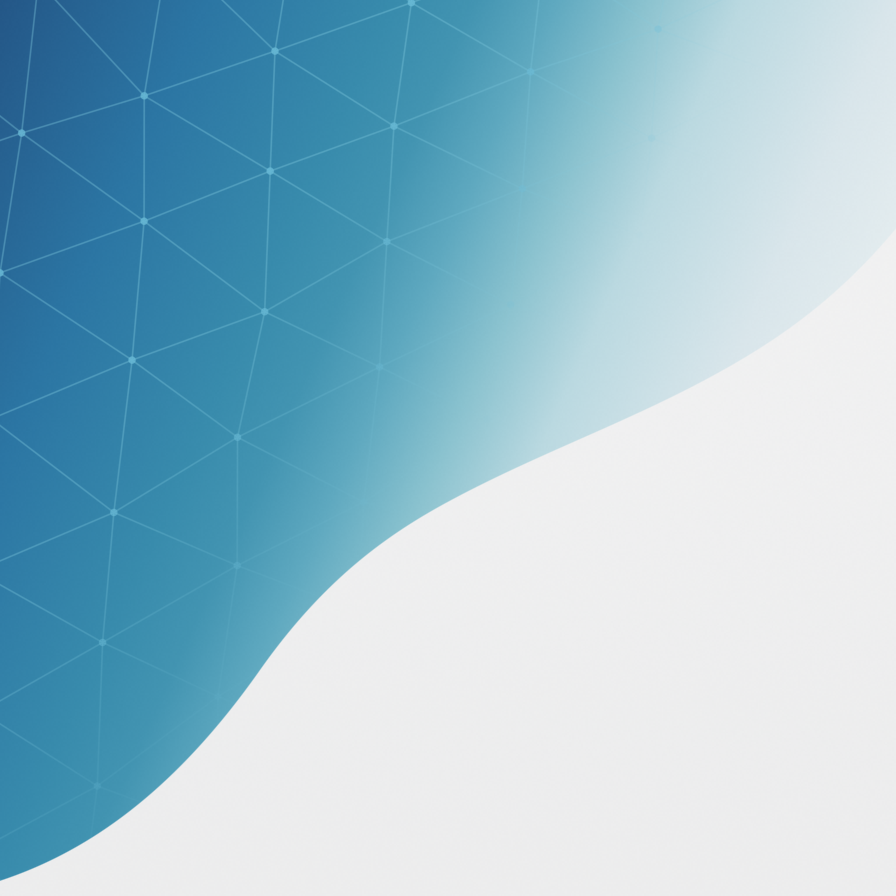
Reproduce this background procedurally as a three.js fragment shader.

```glsl
varying vec2 vUv;

float hash(vec2 p) {
  vec3 q = fract(p.xyx * 0.1031);
  q += dot(q, q.yzx + 33.33);
  return fract((q.x + q.y) * q.z);
}

// Cubic through two knots, each holding x, height and slope
float hermite(vec3 a, vec3 b, float x) {
  float span = b.x - a.x;
  float t = (x - a.x) / span;
  float s = 1.0 - t;
  return s * s * ((1.0 + 2.0 * t) * a.y + t * span * a.z)
       + t * t * ((1.0 + 2.0 * s) * b.y - s * span * b.z);
}

float waveHeight(float x) {
  vec3 foot = vec3(0.0, 0.017, 0.33);
  vec3 steep = vec3(0.29, 0.252, 1.42);
  vec3 shoulder = vec3(0.5, 0.44, 0.54);
  vec3 rise = vec3(0.807, 0.587, 0.56);
  vec3 top = vec3(1.0, 0.745, 1.2);
  if (x < steep.x) return hermite(foot, steep, x);
  if (x < shoulder.x) return hermite(steep, shoulder, x);
  if (x < rise.x) return hermite(shoulder, rise, x);
  return hermite(rise, top, x);
}

float ramp(float a, float b, float x) {
  return clamp((x - a) / (b - a), 0.0, 1.0);
}

vec3 skyColor(float t) {
  vec3 c = mix(vec3(0.14, 0.34, 0.53), vec3(0.17, 0.46, 0.64), ramp(0.0, 0.23, t));
  c = mix(c, vec3(0.22, 0.545, 0.675), ramp(0.23, 0.44, t));
  c = mix(c, vec3(0.26, 0.58, 0.695), ramp(0.44, 0.53, t));
  c = mix(c, vec3(0.37, 0.66, 0.75), ramp(0.53, 0.62, t));
  c = mix(c, vec3(0.54, 0.76, 0.81), ramp(0.62, 0.72, t));
  c = mix(c, vec3(0.73, 0.85, 0.88), ramp(0.72, 0.83, t));
  c = mix(c, vec3(0.85, 0.90, 0.92), ramp(0.83, 1.0, t));
  return mix(c, vec3(0.89, 0.925, 0.935), ramp(1.0, 1.12, t));
}

// Sheared lattice that tightens to the right, with slight jitter
vec2 nodeAt(vec2 cell) {
  float x = 0.167 + 0.146 * cell.x - 0.013 * cell.y;
  float drop = 0.102 - 0.049 * cell.x + (0.154 - 0.0085 * cell.x) * cell.y;
  vec2 jitter = vec2(hash(cell + 17.0), hash(cell + 41.0)) - 0.5;
  return vec2(x, 1.0 - drop) + 0.02 * jitter;
}

float segmentDistance(vec2 p, vec2 a, vec2 b) {
  vec2 ab = b - a;
  vec2 ap = p - a;
  return length(ap - ab * clamp(dot(ap, ab) / dot(ab, ab), 0.0, 1.0));
}

// Nearest distances to the links (x) and nodes (y)
vec2 networkDistance(vec2 p) {
  vec2 nearest = vec2(1.0);
  for (int c = -2; c <= 4; c++) {
    for (int r = -1; r <= 5; r++) {
      vec2 cell = vec2(float(c), float(r));
      vec2 node = nodeAt(cell);
      float link = segmentDistance(p, node, nodeAt(cell + vec2(1.0, 0.0)));
      link = min(link, segmentDistance(p, node, nodeAt(cell + vec2(0.0, 1.0))));
      link = min(link, segmentDistance(p, node, nodeAt(cell + vec2(1.0, 1.0))));
      nearest = min(nearest, vec2(link, length(p - node)));
    }
  }
  return nearest;
}

void main() {
  vec2 p = vUv;
  float drop = 1.0 - p.y;

  // Diagonal gradient
  vec3 color = skyColor(p.x + 0.45 * drop);

  // Network, fading toward the pale corner and the wave
  vec2 network = networkDistance(p);
  float fade = 1.0 - smoothstep(0.45, 0.98, p.x + 0.8 * drop);
  float link = 1.0 - smoothstep(0.0, 0.0018, network.x);
  float node = 1.0 - smoothstep(0.0032, 0.005, network.y);
  color = mix(color, vec3(0.50, 0.79, 0.87), 0.38 * fade * link);
  color = mix(color, vec3(0.42, 0.74, 0.85), 0.75 * fade * node);

  // Pale sheet below the wave
  float height = waveHeight(p.x);
  float slope = (waveHeight(p.x + 0.001) - waveHeight(p.x - 0.001)) / 0.002;
  float edge = (p.y - height) / sqrt(1.0 + slope * slope);
  vec3 sheet = mix(vec3(0.926, 0.927, 0.929), vec3(0.942, 0.943, 0.945), smoothstep(0.0, 0.7, p.y));
  color = mix(sheet, color, smoothstep(-0.001, 0.001, edge));

  // Fine grain
  color += 0.005 * (hash(floor(p * 512.0)) - 0.5);
  gl_FragColor = vec4(color, 1.0);
}
```
